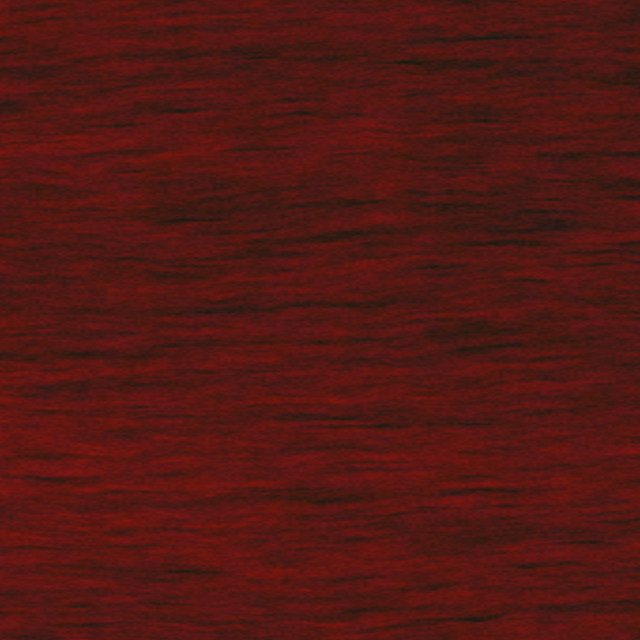
Give the GLSL for this texture, as a Shadertoy shader.

```glsl
// Dark red stained wood with nearly level grain.
// Layered sines bend the grain, stretched noise draws fibres and veins, and
// stretched cellular noise scatters ragged dark pores along them.

#define BASE_RED 0.346
#define FIBRE_CONTRAST 0.105
#define BAND_CONTRAST 0.040
#define SPECKLE_CONTRAST 0.085
#define GLOW_STRENGTH 0.055
#define GLOW_HEIGHT 0.24
#define VEIN_DEPTH 0.085
#define PORE_DEPTH 0.19
#define PORE_CELL vec2(0.19, 0.021)
#define DARKEST_RED 0.105

float hash(vec2 p) {
    vec3 q = fract(p.xyx * 0.1031);
    q += dot(q, q.yzx + 33.33);
    return fract((q.x + q.y) * q.z);
}

float valueNoise(vec2 p) {
    vec2 cell = floor(p);
    vec2 f = fract(p);
    f = f * f * (3.0 - 2.0 * f);
    float low = mix(hash(cell), hash(cell + vec2(1.0, 0.0)), f.x);
    float high = mix(hash(cell + vec2(0.0, 1.0)), hash(cell + 1.0), f.x);
    return mix(low, high, f.y);
}

// Bends straight grain into slow waves that rise gently to the right
vec2 bendGrain(vec2 uv) {
    float wave = 0.009 * sin(4.2 * uv.x + 2.5 * uv.y + 2.6)
               + 0.003 * sin(9.0 * uv.x + 13.0 * uv.y)
               + 0.0012 * sin(31.0 * uv.x + 37.0 * uv.y);
    float ragged = 0.005 * (valueNoise(uv * vec2(24.0, 40.0)) - 0.5);
    return vec2(uv.x, uv.y - 0.018 * uv.x - wave + ragged);
}

// Fine strands at three scales, centred on zero
float fibres(vec2 p) {
    float coarse = valueNoise(p * vec2(7.0, 75.0)) - 0.5;
    float medium = valueNoise(p * vec2(15.0, 135.0) + 37.0) - 0.5;
    float fine = valueNoise(p * vec2(40.0, 240.0) + 71.0) - 0.5;
    return 0.65 * coarse + medium + 0.95 * fine;
}

// Long thin dark veins where stretched noise peaks
float veins(vec2 p) {
    float peak = valueNoise(p * vec2(4.0, 58.0) + 211.0);
    return smoothstep(0.5, 0.95, peak);
}

// Darkness of the strongest tapered dash near p
float pores(vec2 p) {
    vec2 home = floor(p / PORE_CELL);
    float dark = 0.0;
    for (int j = -1; j <= 1; j++) {
        for (int i = -1; i <= 1; i++) {
            vec2 cell = home + vec2(i, j);
            vec2 jitter = vec2(hash(cell + 11.0), hash(cell + 47.0));
            float size = hash(cell + 83.0);
            vec2 halfSize = mix(vec2(0.06, 0.0045), vec2(0.17, 0.0075), size);
            vec2 offset = (p - (cell + jitter) * PORE_CELL) / halfSize;
            float strength = mix(0.25, 1.0, pow(hash(cell + 129.0), 1.4));
            dark = max(dark, strength * smoothstep(1.0, 0.1, length(offset)));
        }
    }
    float broken = valueNoise(p * vec2(38.0, 170.0) + 19.0);
    return dark * mix(0.35, 1.2, broken);
}

// Broad warm zone low in the board, fading to the right and upward
float glow(vec2 uv) {
    float height = (uv.y - GLOW_HEIGHT) / 0.14;
    float zone = exp(-height * height) * mix(1.0, 0.55, uv.x);
    return zone - 0.4 * smoothstep(0.2, 1.0, uv.x) * smoothstep(0.2, 0.5, uv.y);
}

void mainImage(out vec4 fragColor, in vec2 fragCoord) {
    vec2 uv = fragCoord / iResolution.y;
    vec2 grain = bendGrain(uv);

    // Red carries nearly all of the tone
    float band = valueNoise(grain * vec2(2.2, 13.0) + 5.0) - 0.5;
    float speckle = valueNoise(uv * vec2(170.0, 310.0)) - 0.5;
    float red = BASE_RED + GLOW_STRENGTH * glow(uv);
    red += BAND_CONTRAST * band + FIBRE_CONTRAST * fibres(grain);
    red += SPECKLE_CONTRAST * speckle;

    // Veins and pores are deeper toward the right side
    float depth = mix(0.8, 1.1, uv.x);
    red -= depth * max(VEIN_DEPTH * veins(grain), PORE_DEPTH * pores(grain));
    red = max(red, DARKEST_RED);

    // Green falls slightly in bright wood; blue drifts in soft patches
    float bright = smoothstep(0.18, 0.46, red);
    float green = mix(0.103, 0.086, bright);
    float patchTint = valueNoise(uv * vec2(30.0, 45.0) + 3.0);
    float blue = mix(0.064, 0.088, patchTint) - 0.012 * smoothstep(0.36, 0.46, red);
    fragColor = vec4(red, green + 0.012 * speckle, blue + 0.012 * speckle, 1.0);
}
```
